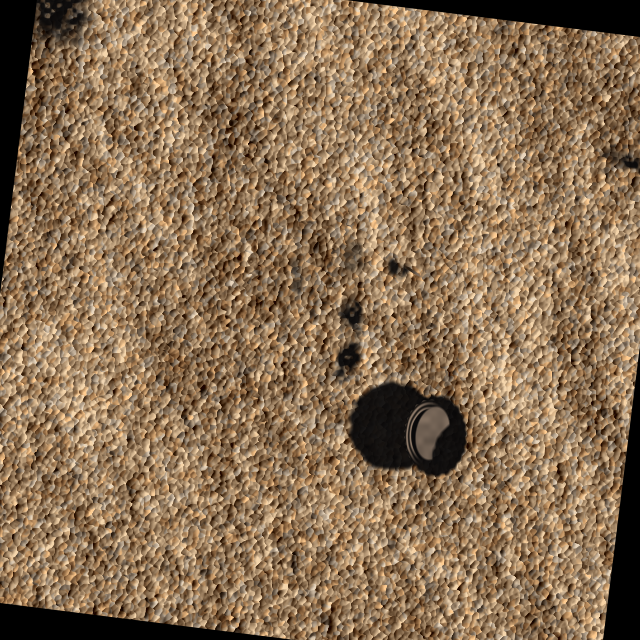
Reproduce this texture procedurally as a three.js fragment shader.

```glsl
// Sunlit coarse sand on a slightly turned square, with a half-buried metal cap.
// Softly blended cell grains and slope noise are lit from the right over ripples;
// ellipses with ragged edges lay down the pits, cast shadow, rim and cap face.
varying vec2 vUv;

const float TILT = -0.1248;
const float HALF_SIDE = 0.501;
const float GRAINS = 135.0;
const float GRAIN_SHARPNESS = 9.0;
const float CLUMPS = 70.0;
const float RIPPLE_PERIOD = 0.19;
const float RIPPLE_SLANT = 0.33;
const float EXPOSURE = 0.53;
const vec2 SUN = vec2(0.96, -0.25);
const vec3 SAND_DARK = vec3(0.29, 0.19, 0.10);
const vec3 SAND_LIGHT = vec3(0.85, 0.73, 0.58);
const vec3 SHADE = vec3(0.030, 0.028, 0.032);
const vec3 METAL = vec3(0.50, 0.43, 0.37);
const vec2 CAP = vec2(0.681, 0.319);
const vec2 RIM = vec2(0.672, 0.319);
const vec2 FACE = vec2(0.676, 0.323);

float hash(vec2 p) {
  return fract(sin(dot(p, vec2(127.1, 311.7))) * 43758.545);
}

float noise(vec2 p) {
  vec2 i = floor(p), f = fract(p);
  f = f * f * (3.0 - 2.0 * f);
  return mix(mix(hash(i), hash(i + vec2(1.0, 0.0)), f.x),
             mix(hash(i + vec2(0.0, 1.0)), hash(i + vec2(1.0, 1.0)), f.x), f.y);
}

vec2 turn(vec2 p, float a) {
  float c = cos(a), s = sin(a);
  return vec2(c * p.x + s * p.y, c * p.y - s * p.x);
}

// Filled ellipse with a relative edge softness
float ellipse(vec2 p, vec2 centre, vec2 radii, float angle, float soft) {
  float d = length(turn(p - centre, angle) / radii);
  return 1.0 - smoothstep(1.0 - soft, 1.0 + soft, d);
}

// Blended grains: x = sunlit side, y = brightness, z = hue, all without hard seams
vec3 grains(vec2 p) {
  vec2 cell = floor(p);
  vec4 sum = vec4(0.0);
  for (int y = -1; y <= 1; y++) {
    for (int x = -1; x <= 1; x++) {
      vec2 c = cell + vec2(float(x), float(y));
      vec2 d = p - c - vec2(hash(c), hash(c + 37.3));
      float weight = exp(-GRAIN_SHARPNESS * dot(d, d));
      sum += weight * vec4(dot(d, SUN), hash(c + 71.9), hash(c + 13.7), 1.0);
    }
  }
  return sum.xyz / (sum.w + 1e-5);
}

// Broad slanted ripples, strongest toward the right, with ragged streaks
float ripples(vec2 p) {
  float s = p.x + RIPPLE_SLANT * p.y;
  float warp = noise(p * 5.0) - 0.5;
  float wave = cos(6.28318 * (s - 0.95 + 0.07 * warp) / RIPPLE_PERIOD);
  float streak = noise(vec2(s * 17.0, p.y * 5.0)) - 0.5;
  float patchy = noise(vec2(s * 36.0, p.y * 15.0)) - 0.5;
  return 0.10 * wave * smoothstep(0.35, 0.9, s) + 0.34 * streak + 0.24 * patchy;
}

vec3 sand(vec2 p) {
  vec3 g = grains(p * GRAINS + 0.7 * noise(p * GRAINS * 1.3));
  vec2 q = p * CLUMPS, fine = p * GRAINS * 1.25;
  float relief = noise(q) - noise(q + SUN * 0.6);
  float grit = noise(fine) - noise(fine + SUN * 0.7);
  float tone = EXPOSURE + 0.75 * g.x + 0.62 * (g.y - 0.5);
  tone += 0.50 * relief + 0.36 * grit + ripples(p);
  vec3 col = mix(SAND_DARK, SAND_LIGHT, clamp(tone, -0.32, 1.2));
  col *= mix(vec3(1.0), vec3(1.05, 0.96, 0.84), smoothstep(0.62, 0.9, g.z));
  return mix(col, vec3(dot(col, vec3(0.34))), 0.4 * (1.0 - smoothstep(0.1, 0.3, g.z)));
}

// Pits and small shadows broken by lit grains, and the solid shadow cast by the cap
float shadows(vec2 p) {
  vec2 r = p + 0.016 * (vec2(noise(p * 75.0), noise(p * 75.0 + 40.0)) - 0.5);
  float s = ellipse(r, vec2(0.088, 0.990), vec2(0.050, 0.055), 0.5, 0.5);
  s = max(s, ellipse(r, vec2(0.980, 0.749), vec2(0.036, 0.012), -0.35, 0.5));
  s = max(s, ellipse(r, vec2(0.552, 0.508), vec2(0.014, 0.026), 0.1, 0.5));
  s = max(s, ellipse(r, vec2(0.544, 0.437), vec2(0.015, 0.037), -0.25, 0.5));
  s = max(s, 0.6 * ellipse(r, vec2(0.462, 0.564), vec2(0.011, 0.027), -0.1, 0.6));
  s = max(s, 0.5 * ellipse(r, vec2(0.553, 0.597), vec2(0.013, 0.026), 0.0, 0.6));
  s = max(s, 0.9 * ellipse(r, vec2(0.624, 0.583), vec2(0.018, 0.012), -0.5, 0.5));
  s *= 0.5 + 0.55 * smoothstep(0.2, 0.6, noise(p * 120.0));
  vec2 edge = mix(p, r, 0.45);
  s = max(s, 0.98 * ellipse(edge, vec2(0.615, 0.334), vec2(0.068, 0.068), -0.3, 0.07));
  return min(s, 1.0);
}

vec3 addCap(vec3 col, vec2 p) {
  vec2 d = p - RIM;
  float teeth = 1.0 + 0.02 * sin(26.0 * atan(d.y, d.x));
  float hollow = ellipse(p, CAP, vec2(0.048, 0.063) * teeth, 0.0, 0.06);
  col = mix(col, SHADE + 0.06 * col, hollow);
  // Grooved rim, lit only on its left and upper side
  float radius = length(d / vec2(0.040, 0.057));
  float band = smoothstep(0.70, 0.76, radius) * (1.0 - smoothstep(0.95, 1.01, radius / teeth));
  float lit = smoothstep(-0.1, 0.8, dot(normalize(d + 1e-5), vec2(-0.94, 0.34)));
  float groove = 0.5 + 0.5 * cos(radius * 48.0 + 2.0 * noise(p * 60.0));
  col = mix(col, METAL * (0.22 + 0.9 * groove), band * lit);
  // Pale inner face, cut by the shadow of the right wall
  vec2 rough = p + 0.009 * (noise(p * 110.0) - 0.5);
  float face = ellipse(p, FACE, vec2(0.026, 0.042), -0.2, 0.06);
  face *= 1.0 - ellipse(rough, vec2(0.712, 0.294), vec2(0.034, 0.047), -0.3, 0.08);
  return mix(col, METAL * (0.72 + 0.3 * noise(p * 90.0)), face);
}

void main() {
  vec2 p = vUv;
  vec3 col = sand(p);
  col = mix(col, SHADE + 0.05 * col, shadows(p));
  // Thin twig
  float twig = ellipse(p, vec2(0.645, 0.576), vec2(0.015, 0.0022), -0.58, 0.4);
  col = mix(col, mix(SAND_DARK * 0.5, METAL, smoothstep(0.638, 0.655, p.x)), twig);
  col = addCap(col, p);
  // Turned square on black
  vec2 side = abs(turn(p - 0.5, TILT));
  float inside = 1.0 - smoothstep(HALF_SIDE - 0.001, HALF_SIDE + 0.001, max(side.x, side.y));
  gl_FragColor = vec4(col * inside, 1.0);
}
```
